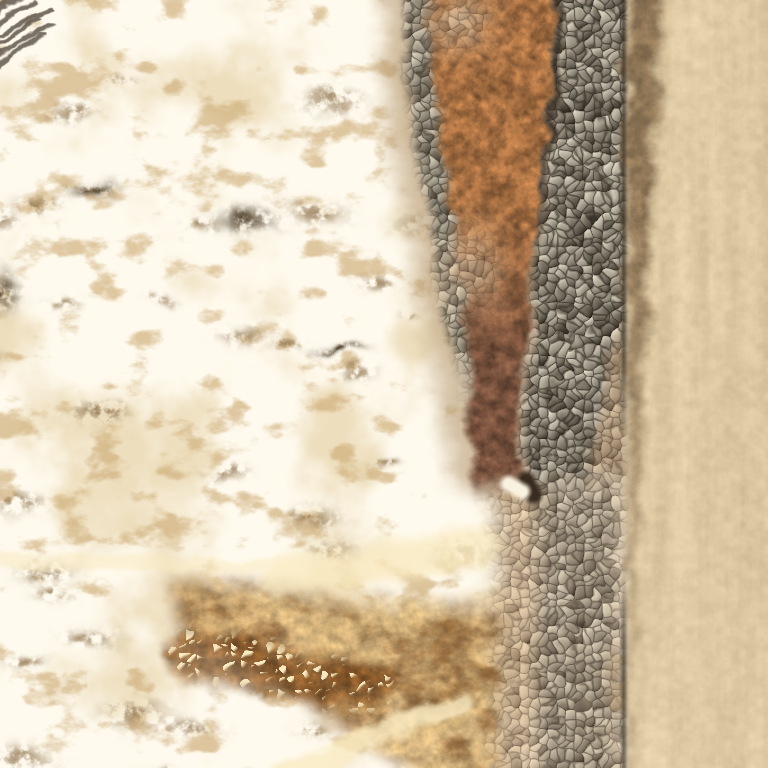
A Shadertoy shader for this texture:

```glsl
// Aerial view of pale ground, a rust soil trench, a rubble strip and a sandy road.

float hash(vec2 p) {
    return fract(sin(dot(p, vec2(127.1, 311.7))) * 43758.5);
}

float noise(vec2 p) {
    vec2 i = floor(p), f = fract(p);
    f = f * f * (3.0 - 2.0 * f);
    return mix(mix(hash(i), hash(i + vec2(1, 0)), f.x),
               mix(hash(i + vec2(0, 1)), hash(i + vec2(1, 1)), f.x), f.y);
}

float fbm(vec2 p) {
    float sum = 0.0, amp = 0.5;
    for (int i = 0; i < 5; i++) {
        sum += amp * noise(p);
        p = mat2(1.6, 1.2, -1.2, 1.6) * p + 7.3;
        amp *= 0.5;
    }
    return sum;
}

// Soft mask between two borders
float band(float x, float a, float b, float soft) {
    return smoothstep(a - soft, a + soft, x) * (1.0 - smoothstep(b - soft, b + soft, x));
}

// Soft ellipse
float blob(vec2 p, vec2 center, vec2 radius) {
    vec2 d = (p - center) / radius;
    return exp(-dot(d, d));
}

// Soft line between two points
float stroke(vec2 p, vec2 a, vec2 b, float width) {
    vec2 ab = b - a;
    float t = clamp(dot(p - a, ab) / dot(ab, ab), 0.0, 1.0);
    return 1.0 - smoothstep(width * 0.3, width, length(p - a - ab * t));
}

// Loose stones lit from the upper left, with dark gaps
float stones(vec2 p) {
    p += 0.7 * vec2(noise(p), noise(p + 31.0));
    vec2 toStone = vec2(0), id = toStone;
    float near = 9.0, second = 9.0;
    for (int k = 0; k < 9; k++) {
        vec2 c = floor(p) + vec2(k % 3 - 1, k / 3 - 1);
        vec2 d = p - c - vec2(hash(c), hash(c + 17.0));
        float dist = length(d);
        if (dist < near) { second = near; near = dist; toStone = d; id = c; }
        else second = min(second, dist);
    }
    float shade = 0.28 + 0.48 * hash(id + 5.0) + 0.4 * dot(toStone, vec2(-0.6, 0.8));
    return clamp(shade * mix(0.4, 1.0, smoothstep(0.0, 0.3, second - near)), 0.0, 1.0);
}

// Random wide smudges, one per cell
float smudges(vec2 p, vec2 scale, float density) {
    float sum = 0.0;
    for (int k = 0; k < 9; k++) {
        vec2 c = floor(p * scale) + vec2(k % 3 - 1, k / 3 - 1);
        vec2 center = (c + vec2(hash(c + 3.0), hash(c + 9.0))) / scale;
        sum += step(hash(c), density) * blob(p, center, vec2(0.024, 0.01) * (0.5 + hash(c + 21.0)));
    }
    return min(sum, 1.0);
}

void mainImage(out vec4 fragColor, in vec2 fragCoord) {
    vec2 uv = fragCoord / iResolution.xy;
    float y = uv.y;
    float medium = fbm(uv * vec2(22, 34)), fine = fbm(uv * 95.0);
    vec2 p = uv + 0.03 * (vec2(medium, fbm(uv * 26.0 + 40.0)) - 0.5);
    float x = p.x;

    // Pale ground with ochre mottling and smudges
    vec3 cream = vec3(0.98, 0.92, 0.76);
    vec3 col = mix(vec3(1, 0.98, 0.93), vec3(0.93, 0.87, 0.74), smoothstep(0.42, 0.72, fbm(uv * 9.0)));
    col = mix(col, vec3(0.8, 0.67, 0.46), 0.65 * smoothstep(0.55, 0.75, medium));
    float spots = smudges(p, vec2(9, 13), 0.42) * smoothstep(0.32, 0.65, fine);
    col = mix(col, vec3(0.55, 0.44, 0.29), 0.75 * spots);
    float dark = blob(p, vec2(0.32, 0.71), vec2(0.03, 0.013)) + blob(p, vec2(0.125, 0.75), vec2(0.025, 0.01))
               + blob(p, vec2(0.44, 0.545), vec2(0.025, 0.006)) + blob(p, vec2(0.005, 0.62), vec2(0.015, 0.02));
    col = mix(col, vec3(0.36, 0.3, 0.22), min(dark, 1.0) * smoothstep(0.2, 0.6, fine));

    // Ochre hollow, dark gully and cream ridges
    float rock = stones(uv * 85.0);
    float hollow = band(p.y, 0.34 - 0.65 * x, 0.245 - 0.03 * smoothstep(0.25, 0.5, x), 0.025) * band(x, 0.23, 0.66, 0.025);
    vec3 ochre = mix(vec3(0.52, 0.35, 0.17), vec3(0.85, 0.71, 0.48), smoothstep(0.3, 0.7, medium + 0.6 * x - 0.25));
    col = mix(col, ochre * (0.75 + 0.5 * fine), 0.9 * hollow);
    float gully = stroke(p, vec2(0.25, 0.15), vec2(0.48, 0.1), 0.05);
    col = mix(col, vec3(0.5, 0.31, 0.13) * (0.5 + fine), 0.75 * gully);
    col = mix(col, cream, gully * smoothstep(0.6, 0.78, rock));
    float ridges = max(stroke(p, vec2(0.36, 0.245), vec2(0.63, 0.29), 0.04), stroke(p, vec2(0.36, -0.01), vec2(0.6, 0.085), 0.02));
    col = mix(col, cream, 0.8 * max(ridges, 0.7 * stroke(p, vec2(0, 0.27), vec2(0.38, 0.265), 0.015)));

    // Borders that lean with height
    float paleEdge = mix(0.61, 0.515, smoothstep(0.25, 1.0, y));
    float soilLeft = paleEdge + mix(0.01, 0.045, smoothstep(0.35, 0.7, y));
    float soilRight = mix(0.68, 0.722, smoothstep(0.4, 1.0, y));
    float upper = smoothstep(0.34, 0.39, p.y);
    vec3 greyRock = mix(vec3(0.15, 0.13, 0.1), vec3(0.9, 0.88, 0.81), rock);
    vec3 tanRock = mix(vec3(0.26, 0.18, 0.12), vec3(0.96, 0.86, 0.72), sqrt(rock));

    // Rust soil with a stony margin and pale patches
    col = mix(col, vec3(0.72, 0.61, 0.46), 0.6 * band(x, paleEdge - 0.02, soilRight, 0.025) * upper);
    col = mix(col, greyRock, 0.85 * band(x, paleEdge + 0.01, soilLeft + 0.01, 0.012) * smoothstep(0.45, 0.56, y));
    vec3 rust = mix(vec3(0.47, 0.32, 0.24), vec3(0.66, 0.44, 0.26), smoothstep(0.5, 0.75, y));
    col = mix(col, rust * (0.55 + 0.9 * fine), band(x, soilLeft, soilRight, 0.01) * upper);
    float patches = blob(p, vec2(0.61, 0.65), vec2(0.035, 0.05)) + blob(p, vec2(0.595, 0.97), vec2(0.04, 0.035));
    col = mix(col, tanRock, 0.8 * patches);

    // Rubble, grey above and warmer where it spreads below
    col = mix(col, tanRock, 0.85 * band(x, 0.645, 0.815, 0.025) * (1.0 - upper));
    col = mix(col, greyRock, 0.6 * band(x, 0.7, 0.8, 0.02) * (1.0 - upper));
    col = mix(col, tanRock * 0.9, band(x, soilRight, 0.815, 0.008) * upper);
    float greyRight = mix(0.765, 0.815, smoothstep(0.35, 0.65, y));
    col = mix(col, greyRock, 0.9 * band(x, soilRight + 0.005, greyRight, 0.012) * upper);
    col *= 1.0 - 0.55 * band(x, soilRight - 0.004, soilRight + 0.006, 0.005) * smoothstep(0.55, 0.85, y);

    // Streaked road and its shaded verge
    vec3 road = vec3(0.87, 0.79, 0.64) + 0.13 * fbm(uv * vec2(45, 3)) + 0.1 * fine - 0.11;
    col = mix(col, road, smoothstep(0.805, 0.825, uv.x));
    float verge = band(x, 0.815, mix(0.817, 0.86, y), 0.012) * mix(0.45, 0.85, smoothstep(0.25, 0.8, y));
    col = mix(col, vec3(0.5, 0.4, 0.28) * (0.7 + 0.6 * fine), verge);
    col *= 1.0 - 0.5 * band(uv.x, 0.809, 0.815, 0.004) * (1.0 - band(y, 0.22, 0.48, 0.08));

    // Boulder with shadow, and dry stalks
    col = mix(col, vec3(0.22, 0.17, 0.12), stroke(uv, vec2(0.685, 0.375), vec2(0.695, 0.355), 0.016));
    col = mix(col, vec3(0.98, 0.95, 0.88), stroke(uv, vec2(0.662, 0.37), vec2(0.68, 0.36), 0.015));
    for (float k = 0.0; k < 6.0; k++) {
        vec2 tip = vec2(0.035 + 0.03 * hash(vec2(k, 2)), 1.01 - 0.012 * k);
        col = mix(col, vec3(0.25, 0.21, 0.17), 0.7 * stroke(p, vec2(-0.02, 0.975 - 0.014 * k), tip, 0.005));
    }
    fragColor = vec4(clamp(col, 0.0, 1.0), 1);
}
```
